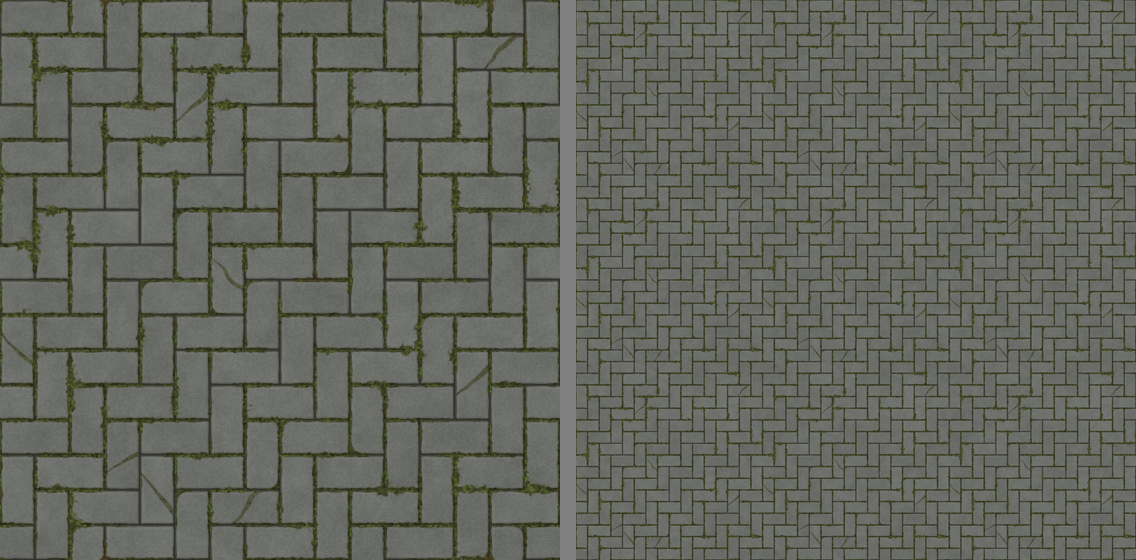
Left, the tile; right, the same tile 3 across and 3 down.
Reproduce this texture procedurally as a Shadertoy shader.

```glsl
// Grey herringbone paving, 16 x 16 cells of 2:1 bricks, with mossy joints.
// Each cell finds its brick from a diagonal index; a rounded-box distance
// shapes the joint, and wrapping value noise adds moss, stains and cracks.

const float CELLS = 16.0;
const vec3 STONE = vec3(0.425, 0.433, 0.415);
const vec3 STAIN = vec3(0.36, 0.37, 0.31);
const vec3 BARE_JOINT = vec3(0.25, 0.25, 0.22);
const vec3 SOIL = vec3(0.17, 0.17, 0.09);
const vec3 MOSS = vec3(0.25, 0.27, 0.15);
const vec3 MOSS_LIGHT = vec3(0.35, 0.40, 0.19);
const vec3 RUST = vec3(0.29, 0.22, 0.13);

// Integer hash of a non-negative cell and a seed, 0 to 1.
float hash(vec2 cell, float seed) {
    uvec3 v = uvec3(vec3(cell, seed)) * 1664525u + 1013904223u;
    for (int i = 0; i < 2; i++) {
        v.x += v.y * v.z;
        v.y += v.z * v.x;
        v.z += v.x * v.y;
        v ^= v >> 16;
    }
    return float(v.x & 65535u) / 65535.0;
}

// Value noise that wraps after a whole number of cells.
float noise(vec2 uv, float period, float seed) {
    vec2 x = uv * period;
    vec2 i = floor(x), f = fract(x);
    f = f * f * (3.0 - 2.0 * f);
    vec2 a = mod(i, period), b = mod(i + 1.0, period);
    return mix(mix(hash(a, seed), hash(vec2(b.x, a.y), seed), f.x),
               mix(hash(vec2(a.x, b.y), seed), hash(b, seed), f.x), f.y);
}

// Herringbone lookup: brick origin and size for a point in cell units.
void findBrick(vec2 p, out vec2 origin, out vec2 size) {
    origin = floor(p);
    float k = mod(origin.x + origin.y + 1.0, 4.0);
    size = k < 1.5 ? vec2(2.0, 1.0) : vec2(1.0, 2.0);
    if (k > 0.5 && k < 1.5) origin.x -= 1.0;
    if (k > 2.5) origin.y -= 1.0;
}

// Distance inward from the edge of a rounded box.
float insetDistance(vec2 c, vec2 halfSize, float radius) {
    vec2 q = abs(c) - halfSize + radius;
    return radius - length(max(q, 0.0)) - min(max(q.x, q.y), 0.0);
}

// Coverage of a tapering crack across a brick; few bricks have one.
float crack(vec2 c, vec2 id, float wobble, float soft) {
    if (hash(id, 11.0) > 0.075) return 0.0;
    float angle = mix(0.5, 1.0, hash(id, 12.0));
    if (hash(id, 13.0) < 0.35) angle = -angle;
    vec2 along = vec2(cos(angle), sin(angle));
    float offset = 0.4 * (hash(id, 14.0) - 0.5);
    float d = abs(dot(c, vec2(-along.y, along.x)) + offset + 0.14 * (wobble - 0.5));
    float width = mix(0.02, 0.08, smoothstep(-0.8, 0.8, dot(c, along)));
    return 1.0 - smoothstep(width - soft, width + soft, d);
}

// Speckled moss over soil, with rare rusty patches.
vec3 mossColour(vec2 uv, float speck) {
    vec3 col = mix(SOIL, MOSS, smoothstep(0.15, 0.5, speck));
    col = mix(col, MOSS_LIGHT, smoothstep(0.52, 0.85, speck));
    return mix(col, RUST, 0.5 * smoothstep(0.74, 0.95, noise(uv, 26.0, 5.0)));
}

void mainImage(out vec4 fragColor, in vec2 fragCoord) {
    vec2 uv = fragCoord / iResolution.xy;
    vec2 p = uv * CELLS;
    float soft = max(0.02, 0.7 * CELLS / iResolution.y);

    // Brick coordinates and wrapped identity
    vec2 origin, size;
    findBrick(p, origin, size);
    vec2 id = mod(origin, CELLS);
    vec2 c = p - origin - 0.5 * size;

    // Shared noise layers
    float region = noise(uv, 8.0, 19.0);
    float patches = noise(uv, 22.0, 1.0);
    float ragged = 0.5 * noise(uv, 96.0, 2.0) + 0.5 * noise(uv, 210.0, 20.0);
    float speck = 0.5 * noise(uv, 230.0, 3.0) + 0.5 * noise(uv, 420.0, 4.0);
    float grain = noise(uv, 384.0, 6.0) - 0.5;

    // Stone: tone per brick, broad clouds, small blotches, fine grain
    float broad = 0.4 * noise(uv, 9.0, 21.0) + 0.6 * noise(uv, 28.0, 7.0) - 0.5;
    float blotch = noise(uv, 64.0, 8.0) - 0.5;
    float tone = 0.05 * (hash(id, 9.0) - 0.5) + 0.11 * broad + 0.05 * blotch + 0.10 * grain;
    vec3 col = STONE * (1.0 + tone);

    // One corner of some bricks is worn round and filled with moss
    vec2 corner = vec2(hash(id, 15.0), hash(id, 16.0)) - 0.5;
    bool worn = hash(id, 17.0) < 0.12 && c.x * corner.x > 0.0 && c.y * corner.y > 0.0;
    float edge = insetDistance(c, 0.5 * size, worn ? 0.34 : 0.06);
    edge += 0.016 * (noise(uv, 64.0, 10.0) - 0.5);

    // Joint width swells where moss grows
    float growth = 0.3 * region + 0.5 * patches + 0.2 * ragged;
    float moss = smoothstep(0.3, 0.5, growth);
    if (worn) moss = max(moss, 0.8);
    float clump = smoothstep(0.6, 0.82, growth);
    float width = mix(0.04, 0.056, moss) + moss * 0.06 * (ragged - 0.5) + 0.15 * clump * ragged;

    // Light on the top and left rims, shade on the bottom and right ones
    vec2 low = 0.5 * size + c, high = 0.5 * size - c;
    float lit = smoothstep(0.15, 0.08, min(high.y, low.x));
    float shade = smoothstep(0.12, 0.04, min(low.y, high.x));
    col *= 1.0 + 0.05 * lit - 0.10 * shade;
    float rim = 1.0 - smoothstep(width, width + 0.045 + 0.06 * clump, edge);
    col = mix(col, STAIN, rim * mix(0.3, 0.8, moss));

    // Joints and cracks
    float joint = 1.0 - smoothstep(width - soft, width + soft, edge);
    vec3 green = mossColour(uv, speck + 0.25 * (growth - 0.5));
    vec3 ground = mix(BARE_JOINT, green, moss) * (1.0 - 0.22 * shade * (1.0 - clump));
    float split = crack(c, id, noise(uv, 44.0, 18.0), soft);
    col = mix(col, mix(STAIN, green, 0.35 + 0.5 * ragged), 0.9 * split);
    col = mix(col, ground, joint);

    fragColor = vec4(col, 1.0);
}
```
